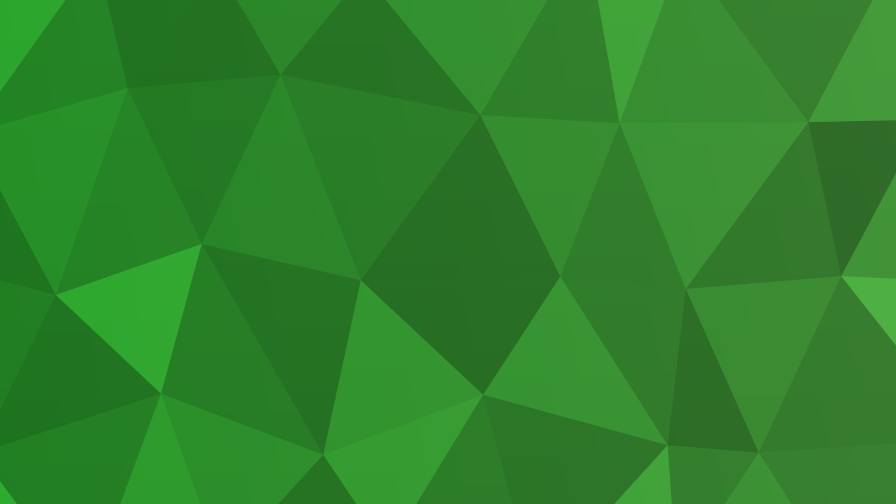
Reproduce this background procedurally as a Shadertoy shader.

```glsl
#define CELL 0.314              // lattice spacing, in canvas heights
#define ORIGIN vec2(0.0, 0.155) // position of lattice point (0, 0)
#define JITTER 0.23             // largest vertex shift, in cells
#define DARK_GREEN 0.415        // green level of the darkest facets
#define GREEN_RANGE 0.175       // spread of the common facets
#define HIGHLIGHT 0.10          // extra green of the rare bright facets
#define TINT_LEFT vec3(0.26, 1.0, 0.27)
#define TINT_RIGHT vec3(0.45, 1.0, 0.38)
#define SEED 7.0

vec2 hash22(vec2 p) {
    vec3 q = fract(vec3(p.xyx + SEED) * vec3(0.1031, 0.1030, 0.0973));
    q += dot(q, q.yzx + 33.33);
    return fract((q.xx + q.yz) * q.zy);
}

// Jittered vertex of a triangular lattice
vec2 vertex(vec2 id) {
    vec2 regular = vec2(id.x + 0.5 * id.y, id.y);
    return regular + JITTER * (2.0 * hash22(id) - 1.0);
}

// Signed distance to the line a-b, positive on its left
float edgeDistance(vec2 p, vec2 a, vec2 b) {
    vec2 along = normalize(b - a), q = p - a;
    return along.x * q.y - along.y * q.x;
}

// Antialiased coverage of a counter-clockwise triangle
float coverage(vec2 p, vec2 a, vec2 b, vec2 c, float pixel) {
    float d = min(edgeDistance(p, a, b),
              min(edgeDistance(p, b, c), edgeDistance(p, c, a)));
    return clamp(0.5 + d / pixel, 0.0, 1.0);
}

// Green level of a facet: evenly spread shades with a few highlights
float facetGreen(vec2 id, float side) {
    float n = 2.0 * id.x + side;
    float shade = fract(0.618 * n + 0.37 * id.y
                        + 0.4 * hash22(id + 41.0 + 17.0 * side).x);
    return DARK_GREEN + GREEN_RANGE * shade + HIGHLIGHT * pow(shade, 8.0);
}

void mainImage(out vec4 fragColor, in vec2 fragCoord) {
    vec2 uv = fragCoord / iResolution.y;
    vec2 p = (uv - ORIGIN) / CELL;
    float pixel = 1.0 / (iResolution.y * CELL);
    vec2 cell = floor(vec2(p.x - 0.5 * p.y, p.y));

    // Blend the facets of the neighbouring cells by coverage
    float green = 0.0, total = 0.0;
    for (int j = -1; j <= 1; j++) {
        for (int i = -1; i <= 1; i++) {
            vec2 id = cell + vec2(i, j);
            vec2 a = vertex(id);
            vec2 b = vertex(id + vec2(1.0, 0.0));
            vec2 c = vertex(id + vec2(0.0, 1.0));
            vec2 d = vertex(id + vec2(1.0, 1.0));
            float lower = coverage(p, a, b, c, pixel);
            float upper = coverage(p, d, c, b, pixel);
            green += lower * facetGreen(id, 0.0) + upper * facetGreen(id, 1.0);
            total += lower + upper;
        }
    }
    green /= max(total, 1e-4);

    // Slightly lighter towards the top, warmer towards the right
    green += 0.03 * (uv.y - 0.5);
    vec3 tint = mix(TINT_LEFT, TINT_RIGHT, fragCoord.x / iResolution.x);
    fragColor = vec4(green * tint, 1.0);
}
```
